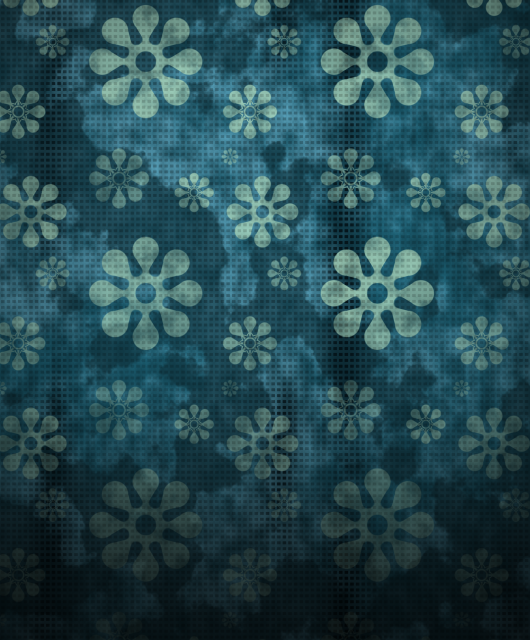
Give the GLSL for this pattern, as a WebGL 1 fragment shader.

```glsl
precision highp float;
// Weathered teal wallpaper with repeating eight-petal flowers, halftone weave and dark stains.

uniform vec2 u_resolution;

const float PERIOD = 0.362;       // tile size relative to canvas height
const float SECTOR = 0.785398;    // angle of one petal
const vec3 INK = vec3(0.015, 0.075, 0.10);
const vec3 TEAL = vec3(0.095, 0.335, 0.405);
const vec3 HAZE = vec3(0.265, 0.485, 0.56);
const vec3 CREAM = vec3(0.60, 0.77, 0.68);

float hash(vec2 p) {
  vec3 q = fract(p.xyx * 0.1031);
  q += dot(q, q.yzx + 33.33);
  return fract((q.x + q.y) * q.z);
}

float noise(vec2 p) {
  vec2 i = floor(p);
  vec2 f = fract(p);
  f = f * f * (3.0 - 2.0 * f);
  float low = mix(hash(i), hash(i + vec2(1.0, 0.0)), f.x);
  float high = mix(hash(i + vec2(0.0, 1.0)), hash(i + 1.0), f.x);
  return mix(low, high, f.y);
}

float fbm(vec2 p) {
  float sum = 0.0;
  float amp = 0.5;
  for (int i = 0; i < 6; i++) {
    sum += amp * noise(p);
    p = mat2(1.6, 1.2, -1.2, 1.6) * p + 17.3;
    amp *= 0.5;
  }
  return sum;
}

float smoothMin(float a, float b, float k) {
  float h = max(k - abs(a - b), 0.0) / k;
  return min(a, b) - 0.25 * h * h * k;
}

// Signed distance to a flower of unit radius; openHub swaps the solid hub for a line star.
float flowerDistance(vec2 p, float openHub) {
  float r = length(p);
  float angle = mod(atan(p.y, p.x + 1e-6) + 0.5 * SECTOR, SECTOR) - 0.5 * SECTOR;
  vec2 s = r * vec2(cos(angle), sin(angle));
  float head = length(s - vec2(0.765, 0.0)) - 0.232;
  float width = mix(0.035, 0.20, smoothstep(0.32, 0.72, s.x));
  float neck = max(abs(s.y) - width, max(s.x - 0.70, 0.25 - s.x));
  float ring = abs(r - mix(0.255, 0.20, openHub)) - mix(0.065, 0.028, openHub);
  float star = abs(r - 0.42 + 0.32 * abs(angle)) - 0.025;
  float hub = mix(ring, min(ring, star), openHub);
  return smoothMin(min(head, neck), hub, mix(0.13, 0.03, openHub));
}

// Coverage of one flower, wrapped around the tile, with a little fading per repeat.
float flower(vec2 q, vec2 centre, float radius, float openHub, float opacity, float px) {
  vec2 local = q - centre + 0.5;
  float fade = 0.86 + 0.14 * hash(floor(local) + centre * 31.0);
  float d = flowerDistance((fract(local) - 0.5) / radius, openHub) * radius;
  return opacity * fade * (1.0 - smoothstep(-px, px, d));
}

float motif(vec2 q, float px) {
  float m = flower(q, vec2(0.629, 0.266), 0.245, 0.0, 1.0, px);
  m = max(m, flower(q, vec2(0.133, 0.914), 0.155, 0.0, 0.95, px));
  m = max(m, flower(q, vec2(0.514, 0.770), 0.130, 1.0, 0.68, px));
  m = max(m, flower(q, vec2(0.079, 0.482), 0.117, 1.0, 0.90, px));
  m = max(m, flower(q, vec2(0.838, 0.831), 0.085, 1.0, 0.95, px));
  m = max(m, flower(q, vec2(0.227, 0.180), 0.073, 1.0, 0.68, px));
  return max(m, flower(q, vec2(0.993, 0.676), 0.036, 1.0, 0.60, px));
}

float band(float x, float centre, float width) {
  float t = (x - centre) / width;
  return exp(-t * t);
}

// Rows of small dashes, one at the middle of each cell.
float weave(vec2 p) {
  vec2 c = abs(fract(p / vec2(0.0088, 0.0092)) - 0.5);
  return (1.0 - smoothstep(0.20, 0.42, c.x)) * (1.0 - smoothstep(0.14, 0.36, c.y));
}

void main() {
  vec2 uv = gl_FragCoord.xy / u_resolution;
  vec2 p = gl_FragCoord.xy / u_resolution.y;
  vec2 q = vec2(p.x, 1.0 - p.y) / PERIOD;
  float px = 0.8 / (u_resolution.y * PERIOD);

  // Mottled plaster and hard-edged stains
  float cloud = fbm(p * 5.0 + 3.0);
  float grain = fbm(p * 42.0 + 9.0);
  float scratch = fbm(p * vec2(130.0, 14.0));
  float stain = smoothstep(0.51, 0.57, fbm(p * 11.0 + 41.0) + 0.25 * (cloud - 0.5));
  vec3 color = mix(TEAL, HAZE, smoothstep(0.30, 0.72, 0.6 * cloud + 0.4 * grain));
  color *= 0.62 + 0.45 * grain + 0.32 * scratch;
  color = mix(color, TEAL * 0.58, 0.62 * stain);

  // Dark vertical streaks and their dashes
  float streak = 0.75 * band(fract(q.x), 0.22, 0.085) + 0.85 * band(uv.x, 0.65, 0.045);
  streak *= smoothstep(0.28, 0.68, fbm(p * vec2(9.0, 4.0) + 70.0));
  float dashes = weave(p);
  color = mix(color, INK, clamp(streak * (0.55 + 0.6 * dashes), 0.0, 0.92));
  color *= 1.0 - 0.24 * dashes * (0.4 + cloud);

  // Printed flowers, rubbed away by the wear
  float wear = mix(0.70, 0.94, smoothstep(0.28, 0.62, grain)) - 0.14 * stain;
  float ageing = mix(0.60, 1.0, smoothstep(0.10, 0.75, uv.y));
  vec3 print = CREAM * (0.82 + 0.28 * grain) * (1.0 - 0.15 * dashes);
  color = mix(color, print, motif(q, px) * wear * ageing);

  // Light falling off toward the sides and the bottom
  float light = mix(0.24, 1.06, smoothstep(-0.04, 0.52, uv.y));
  light *= 1.0 - 0.16 * smoothstep(0.88, 1.0, uv.y);
  light *= 1.0 - 0.30 * pow(abs(2.0 * uv.x - 1.0), 3.0);
  gl_FragColor = vec4(color * light, 1.0);
}
```
